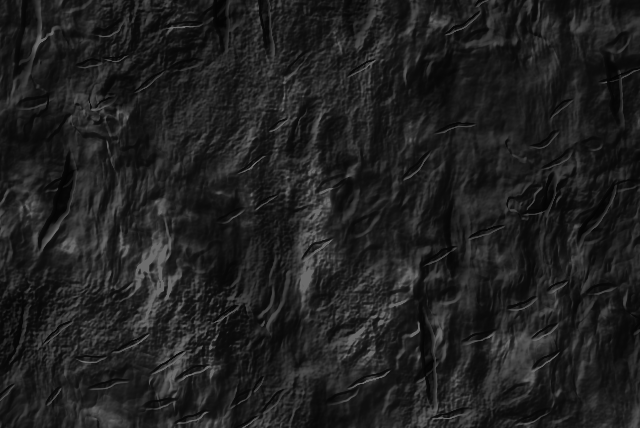
Write a WebGL 1 fragment shader that draws this texture.

```glsl
precision highp float;
uniform vec2 u_resolution;

#define BASE_TONE 0.111
#define CONTRAST 0.95
#define RELIEF 0.17
#define MOTTLE 1.15
#define WARP 0.09
#define GRAIN 0.036
#define CRUST 0.12
#define CREASE 0.24
#define DENT_DEPTH 0.28
#define DENT_SHADE 0.95
#define DENT_SHARE 0.5
#define SAMPLE_STEP 0.002

float hash(vec2 p) {
  vec3 q = fract(vec3(p.xyx) * 0.1031);
  q += dot(q, q.yzx + 33.33);
  return fract((q.x + q.y) * q.z);
}

float noise(vec2 p) {
  vec2 cell = floor(p);
  vec2 f = fract(p);
  f = f * f * (3.0 - 2.0 * f);
  float low = mix(hash(cell), hash(cell + vec2(1.0, 0.0)), f.x);
  float high = mix(hash(cell + vec2(0.0, 1.0)), hash(cell + 1.0), f.x);
  return mix(low, high, f.y);
}

// Octaves are turned against each other to hide the lattice
float fbm(vec2 p) {
  float sum = 0.0;
  float gain = 0.5;
  for (int i = 0; i < 5; i++) {
    sum += gain * noise(p);
    p = mat2(1.6, 1.2, -1.2, 1.6) * p + 17.3;
    gain *= 0.5;
  }
  return sum;
}

// Rounded lumps that meet in sharp folds
float creases(vec2 p) {
  float sum = 0.0;
  float gain = 0.5;
  for (int i = 0; i < 4; i++) {
    float n = 2.0 * noise(p) - 1.0;
    sum += gain * sqrt(n * n + 0.002);
    p = mat2(1.6, 1.2, -1.2, 1.6) * p + 29.7;
    gain *= 0.5;
  }
  return sum;
}

vec2 warp(vec2 p) {
  vec2 shift = vec2(fbm(p * 5.0 + 3.1), fbm(p * 5.0 + 41.7)) - 0.48;
  return p + WARP * shift;
}

// Scattered hollows, from narrow upright gouges to wide craters
float dents(vec2 p) {
  vec2 cellSize = vec2(0.19, 0.27);
  vec2 home = floor(p / cellSize);
  float depth = 0.0;
  for (int y = -1; y <= 1; y++) {
    for (int x = -1; x <= 1; x++) {
      vec2 id = home + vec2(float(x), float(y));
      vec2 jitter = vec2(hash(id + 5.2), hash(id + 23.9));
      vec2 center = (id + 0.15 + 0.7 * jitter) * cellSize;
      float wide = hash(id + 61.4);
      vec2 radius = vec2(mix(0.014, 0.06, wide * wide),
                         mix(0.06, 0.12, hash(id + 87.1)));
      vec2 q = p - center;
      q.x -= q.y * (hash(id + 12.6) - 0.35) * 0.5;
      float present = step(hash(id + 101.3), DENT_SHARE);
      float hollow = 1.0 - smoothstep(0.6, 1.1, length(q / radius));
      depth = max(depth, present * hollow * mix(1.0, 0.45, wide));
    }
  }
  return depth;
}

// Small chips, turned and more crowded than the large hollows
float chips(vec2 p) {
  return dents(mat2(1.2, 2.0, -2.0, 1.2) * p + 7.0);
}

// Short torn edges, each fading from crisp to soft
float crust(vec2 p) {
  float n = fbm(p * vec2(6.5, 4.2) + 71.0);
  float softness = mix(0.02, 0.09, noise(p * 8.0 + 47.0));
  float torn = smoothstep(0.35, 0.75, noise(p * 11.0 + 8.0));
  return torn * (smoothstep(0.41, 0.41 + softness, n)
               + smoothstep(0.53, 0.53 + softness, n));
}

float height(vec2 p) {
  vec2 w = warp(p);
  float h = fbm(w * vec2(8.0, 4.3));
  h += 0.16 * noise(w * vec2(22.0, 5.0) + 33.0);
  float crumpled = smoothstep(0.25, 0.75, noise(p * vec2(3.0, 2.5) + 14.0));
  h += CREASE * (0.5 + crumpled) * creases(w * vec2(10.0, 7.0));
  h += CRUST * crust(w);
  h -= DENT_DEPTH * (dents(w) + 0.35 * chips(w));
  float pebbled = smoothstep(0.4, 0.75, noise(p * vec2(6.0, 4.0) + 55.0));
  float pebbles = noise(w * 120.0) + 0.6 * noise(p.yx * 190.0);
  return h + GRAIN * pebbles * (0.25 + pebbled);
}

void main() {
  vec2 p = gl_FragCoord.xy / u_resolution.y + 4.0;

  // Slope towards a light at the upper left
  float h = height(p);
  vec2 slope = vec2(height(p + vec2(SAMPLE_STEP, 0.0)),
                    height(p + vec2(0.0, SAMPLE_STEP))) - h;
  slope /= SAMPLE_STEP;
  float roughness = mix(0.6, 1.4, noise(p * 4.0 + 19.0));
  float facing = RELIEF * roughness * dot(slope, vec2(0.65, -0.76));
  facing /= sqrt(1.0 + 0.6 * facing * facing);

  // Patchy tone: dark hollows, a few worn pale spots
  vec2 w = warp(p);
  float patches = fbm(w * vec2(8.0, 4.3)) + 0.5 * fbm(p * 3.0 + 90.0) - 0.73;
  float worn = smoothstep(0.58, 0.82, fbm(w * vec2(14.0, 10.0) + 120.0));
  float light = CONTRAST * facing + MOTTLE * patches + 0.8 * worn
              - DENT_SHADE * (dents(w) + 0.4 * chips(w));
  float tone = BASE_TONE * exp(light) + 0.004;
  gl_FragColor = vec4(vec3(min(tone, 0.42)), 1.0);
}
```
